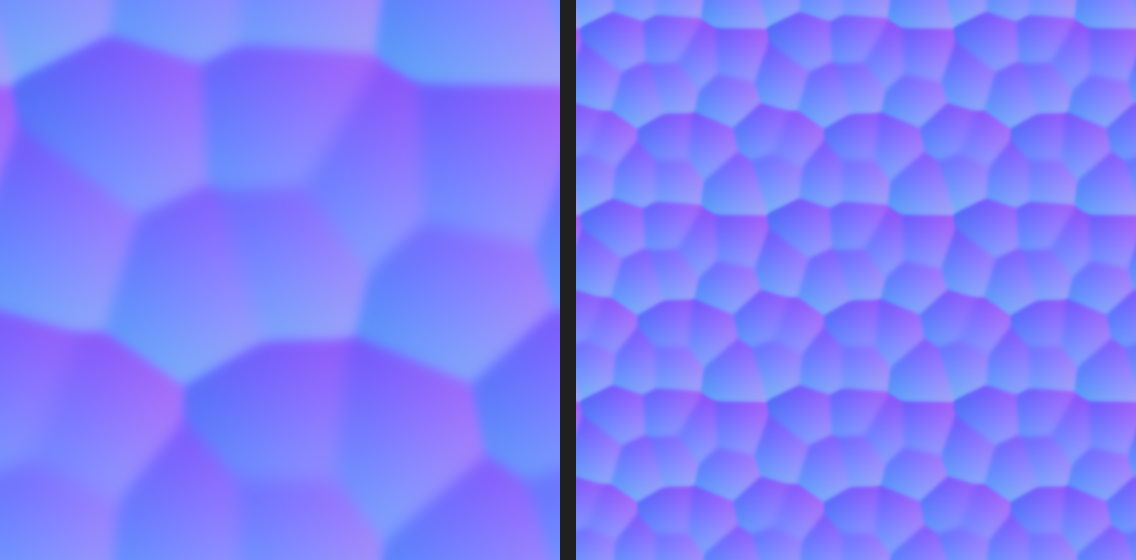
Left: one tile. Right: repeated 3 by 3.
This texture map is drawn by a Shadertoy shader. Its source:

```glsl
// Tiling normal map of large, soft-edged Voronoi facets on staggered rows.
// Each cell is a shallow bowl, so its slope grows linearly from the cell centre;
// soft weights blend the slopes of neighbouring cells across their borders.

const float CELLS = 4.0; // even number of cells per side, so the stagger wraps

vec2 hash2(vec2 p) {
    return fract(sin(vec2(dot(p, vec2(127.1, 311.7)),
                          dot(p, vec2(269.5, 183.3)))) * 43758.5453);
}

// Jittered centre of a cell; odd rows are shifted by half a cell
vec2 cellCentre(vec2 cell) {
    float stagger = 0.5 * mod(cell.y, 2.0) - 0.25;
    vec2 jitter = hash2(mod(cell, CELLS) + 1.0) - 0.5;
    return cell + vec2(0.5 + stagger, 0.5) + 0.7 * jitter;
}

// Offset from the softly chosen nearest cell centre, in cell units
vec2 facetOffset(vec2 p) {
    vec2 base = floor(p);
    vec2 offsetSum = vec2(0.0);
    float weightSum = 0.0;

    for (int y = -2; y <= 2; y++) {
        for (int x = -2; x <= 2; x++) {
            vec2 offset = p - cellCentre(base + vec2(x, y));
            float weight = exp(-15.0 * dot(offset, offset));
            offsetSum += weight * offset;
            weightSum += weight;
        }
    }
    return offsetSum / weightSum;
}

void mainImage(out vec4 fragColor, in vec2 fragCoord) {
    vec2 uv = fragCoord / iResolution.xy;

    // Half a cell of shift lets the upper and lower borders cross facet centres
    vec2 offset = facetOffset(uv * CELLS + vec2(0.0, 0.5));

    // Red rises to the right, green rises downwards
    vec3 normal = normalize(vec3(0.46 * offset.x, -0.46 * offset.y, 1.0));
    fragColor = vec4(0.5 + 0.5 * normal, 1.0);
}
```
